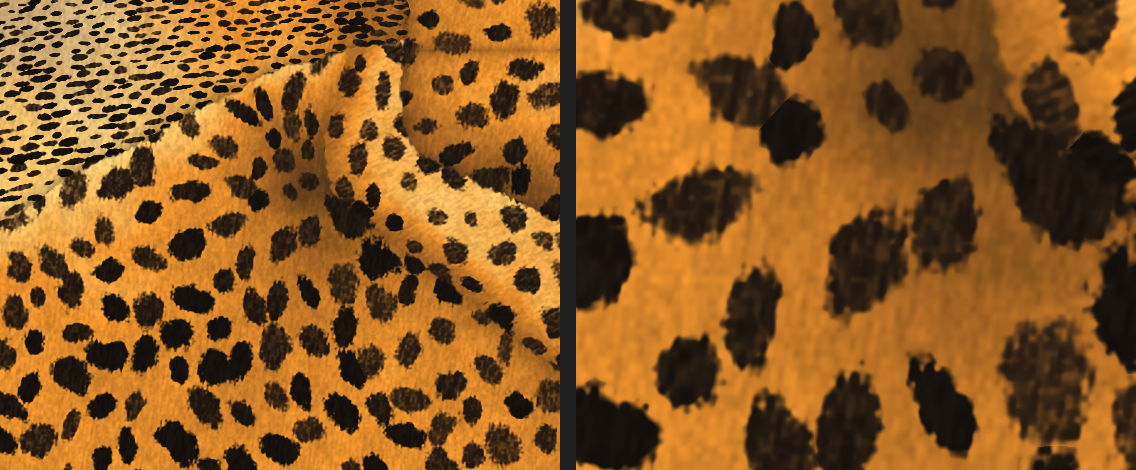
Left: the whole. Right: its middle third, enlarged.
A Shadertoy shader for this texture:

```glsl
// Folded plush fur with dark cheetah spots: four overlapping drapes of cloth.

const vec3 INK    = vec3(0.085, 0.066, 0.052);
const vec3 UMBER  = vec3(0.30, 0.19, 0.10);
const vec3 SHADOW = vec3(0.27, 0.18, 0.09);
const vec3 TAN    = vec3(0.63, 0.38, 0.13);
const vec3 ORANGE = vec3(0.92, 0.57, 0.18);
const vec3 CREAM  = vec3(0.99, 0.84, 0.50);
const vec3 DUSTY  = vec3(0.73, 0.61, 0.45);
const vec2 VALLEY = vec2(0.63, 0.64);   // where the folds meet
const float FUZZ = 0.22;                // raggedness of spot edges
const float EDGE = 0.13;                // softness of spot edges
const float HAIR = 0.009;               // raggedness of fold outlines

vec2 hash2(vec2 p) {
    vec3 h = fract(p.xyx * vec3(0.1031, 0.1030, 0.0973));
    h += dot(h, h.yzx + 33.33);
    return fract((h.xx + h.yz) * h.zy);
}

float noise(vec2 p) {
    vec2 i = floor(p), f = fract(p);
    f = f * f * (3.0 - 2.0 * f);
    return mix(mix(hash2(i).x, hash2(i + vec2(1, 0)).x, f.x),
               mix(hash2(i + vec2(0, 1)).x, hash2(i + 1.0).x, f.x), f.y);
}

mat2 rotate(float a) {
    float c = cos(a), s = sin(a);
    return mat2(c, s, -s, c);
}

float smin(float a, float b, float k) {
    float h = max(k - abs(a - b), 0.0) / k;
    return min(a, b) - h * h * k * 0.25;
}

// Colour of the bare pile, from deep shade (0) to bright crest (1)
vec3 pile(float light) {
    float l = clamp(light, 0.0, 1.0) * 3.0;
    vec3 c = mix(SHADOW, TAN, min(l, 1.0));
    c = mix(c, ORANGE, clamp(l - 1.0, 0.0, 1.0));
    return mix(c, CREAM, clamp(l - 2.0, 0.0, 1.0));
}

// Nearest spot on a staggered, jittered grid: x = relative distance, y = tone
vec2 nearestSpot(vec2 q, float radius) {
    vec2 best = vec2(9.0, 0.0);
    for (int j = -1; j <= 1; j++)
    for (int i = -1; i <= 1; i++) {
        float row = floor(q.y) + float(j);
        float shift = 0.5 * mod(row, 2.0);
        vec2 id = vec2(floor(q.x - shift) + float(i), row);
        vec2 a = hash2(id + 17.0), b = hash2(id + 71.0);
        vec2 center = id + vec2(0.5 + shift, 0.5) + 0.48 * (a - 0.5);
        float size = radius * mix(0.65, 1.25, b.x);
        float stretch = mix(0.95, 1.35, b.y);
        vec2 d = rotate(3.0 * a.x) * (q - center) * vec2(stretch, 1.0 / stretch);
        float dist = length(d) / size - 1.0;
        if (dist < best.x) best = vec2(dist, fract(a.y * 7.0 + b.x * 3.0));
    }
    return best;
}

// One drape: cell = spot spacing, brown = how faded its spots are
vec3 drape(vec2 p, vec2 q, vec2 cell, float angle, float radius, float brown, vec3 base) {
    float strand = noise(rotate(angle + 0.5) * p * vec2(210.0, 75.0));
    float speck = noise(p * 190.0 + 40.0);
    float wobble = noise(q * 38.0) - 0.5;
    vec2 spot = nearestSpot(rotate(angle) * q / cell, radius);
    float d = spot.x + FUZZ * (strand + speck - 1.0) + 0.45 * wobble;
    float fade = clamp(brown + 0.7 * (spot.y - 0.5), 0.0, 1.0);
    float cover = 1.0 - smoothstep(-EDGE - 0.25 * fade, EDGE, d);
    cover *= 1.0 - 0.55 * fade * smoothstep(0.35, 0.9, speck * 0.6 + strand * 0.4);
    vec3 ink = mix(INK, UMBER, fade) * (0.75 + 0.5 * strand);
    vec3 fur = base * (0.86 + 0.16 * strand + 0.12 * speck);
    return mix(fur, ink, cover);
}

void mainImage(out vec4 fragColor, in vec2 fragCoord) {
    vec2 p = fragCoord / iResolution.y;
    float broad = noise(p * 5.0 + 3.0) - 0.5;
    float patchy = noise(p * 19.0) - 0.5;
    float mottle = 0.16 * broad + 0.12 * patchy;
    vec2 warp = 0.03 * vec2(noise(p * 7.0 + 9.0), noise(p * 7.0 + 27.0));
    float ragged = HAIR * (noise(p * vec2(150.0, 90.0)) + noise(p * 45.0) - 1.0);

    // Fold outlines, positive inside each drape
    float crest = smin(0.53 + 0.56 * p.x, 0.90, 0.08) + 0.03 * (noise(p.xx * 6.0) - 0.5);
    float farSide = smin(p.y - crest, 0.87 - p.x, 0.04) + ragged;
    float roll = smin(dot(p - vec2(0.68, 0.61), vec2(0.62, 0.79)),
                      p.x - 0.67 - 0.25 * (p.y - 0.62), 0.10) + ragged;
    float back = smin(0.9 * (p.y - 0.68 + 0.47 * (p.x - 0.87)), p.x - 0.855, 0.07) + ragged;

    // Front cloth: spots crowd together and darken towards the valley
    vec2 v = p - VALLEY;
    float pinch = exp(-dot(v, v) * 28.0);
    float below = max(crest - p.y, 0.0);
    vec2 s = rotate(-0.5) * v;
    float gloom = exp(-dot(s * s, vec2(90.0, 22.0)));
    float light = 0.60 + mottle + 0.30 * exp(-below * 11.0) - 0.42 * gloom
                + 0.05 * smoothstep(0.6, 0.1, p.x) - 0.25 * exp(-abs(roll) * 35.0);
    float faded = 0.12 + 0.38 * exp(-below * 9.0) + 0.16 * smoothstep(0.5, 1.0, p.x);
    vec3 color = drape(p, p + warp + v * 0.45 * pinch, vec2(0.078, 0.092), -0.35,
                       0.38, faded, pile(light));

    // Far cloth: small flattened spots, dusty towards the upper left
    float depth = 1.0 + 0.9 * (p.y - 0.5);
    vec2 q = vec2(p.x - 0.6, p.y) * depth + 0.5 * warp;
    float dim = smoothstep(0.62, 0.78, p.x);
    vec3 base = pile(0.93 - 0.28 * smoothstep(0.15, 0.55, p.x) - 0.2 * dim + mottle);
    float haze = smoothstep(0.55, 0.0, p.x) * smoothstep(0.6, 0.98, p.y + 0.25 * broad);
    base = mix(base, DUSTY, 0.8 * haze);
    vec3 layer = drape(p, q, vec2(0.058, 0.038), -0.22, 0.35 + 0.06 * dim, 0.12, base);
    layer *= 1.0 - 0.35 * exp(-max(farSide, 0.0) * 60.0);
    color = mix(color, layer, smoothstep(-0.004, 0.004, farSide));

    // Bright rolled fold crossing to the right
    float glow = smoothstep(0.0, 0.09, roll);
    float rollMask = smoothstep(-0.004, 0.004, roll) * smoothstep(0.004, -0.004, farSide);
    base = pile(0.38 + 0.46 * glow + mottle);
    layer = drape(p, p.yx + warp + 0.3, vec2(0.085, 0.070), 0.6, 0.33,
                  0.1 + 0.45 * glow, base);
    color = mix(color, layer, rollMask);

    // Orange cloth behind the roll, with a hollow and a crease near the top
    vec2 h = rotate(0.45) * (p - vec2(1.10, 0.64));
    float hollow = exp(-dot(h * h, vec2(28.0, 170.0)));
    float crease = exp(-abs(p.y - 0.895 - 0.01 * broad) * 70.0);
    float shade = exp(-max(back, 0.0) * 22.0);
    base = pile(0.71 + mottle - 0.48 * shade - 0.3 * hollow - 0.3 * crease);
    layer = drape(p, p + warp + 0.7, vec2(0.094, 0.080), -0.25,
                  0.34 + 0.10 * hollow, 0.5 - 0.5 * max(hollow, shade), base);
    float backMask = smoothstep(-0.004, 0.004, back) * smoothstep(0.004, -0.004, farSide);
    color = mix(color, layer, backMask);

    fragColor = vec4(clamp(color, 0.0, 1.0), 1.0);
}
```
